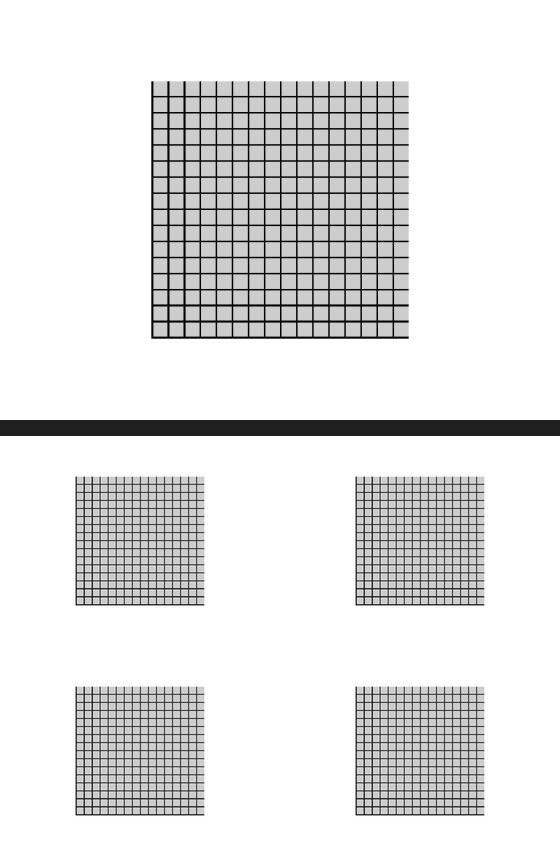
Top, the tile; bottom, the same tile 2 across and 2 down.
Give the GLSL for this pattern, as a WebGL 2 fragment shader.

```glsl
#version 300 es
precision highp float;

uniform vec2 u_resolution;
out vec4 fragColor;

// Lengths are fractions of the canvas height.
const float REPEATS = 16.0;
const float PANEL_SIZE = 0.6128;
const float PITCH = PANEL_SIZE / REPEATS;
const float THIN_LINE = 0.0035;
const float THICK_LINE = 0.0050;
const float THICK_COUNT = 3.0;

const vec3 PAPER = vec3(1.0);
const vec3 CELL = vec3(0.805);
const vec3 INK = vec3(0.01);

// Share of a pixel-wide box at each coordinate that lies between two bounds.
vec2 boxCoverage(vec2 position, vec2 low, vec2 high, float pixel) {
    vec2 left = max(position - 0.5 * pixel, low);
    vec2 right = min(position + 0.5 * pixel, high);
    return clamp((right - left) / pixel, 0.0, 1.0);
}

// Coverage of the lines on the left and lower sides of the cells.
float gridLines(vec2 position, float pixel) {
    vec2 index = floor(position / PITCH + 0.5);
    vec2 offset = position - index * PITCH;
    vec2 width = mix(vec2(THICK_LINE), vec2(THIN_LINE), step(THICK_COUNT, index));

    // The outermost lines run on past the panel, which then clips them.
    vec2 start = -2.0 * pixel * (1.0 - step(0.5, index));
    vec2 cover = boxCoverage(offset, start, width, pixel);

    // The right and upper sides of the panel stay open.
    cover *= 1.0 - step(REPEATS, index);
    return 1.0 - (1.0 - cover.x) * (1.0 - cover.y);
}

void main() {
    // Origin at the lower left corner of the centred panel.
    float pixel = 1.0 / u_resolution.y;
    vec2 position = (gl_FragCoord.xy - 0.5 * u_resolution) * pixel + 0.5 * PANEL_SIZE;

    vec2 inside = boxCoverage(position, vec2(0.0), vec2(PANEL_SIZE), pixel);
    float panel = inside.x * inside.y;

    // Ruled panel over the plain margin.
    vec3 ruled = mix(CELL, INK, gridLines(position, pixel));
    fragColor = vec4(mix(PAPER, ruled, panel), 1.0);
}
```
